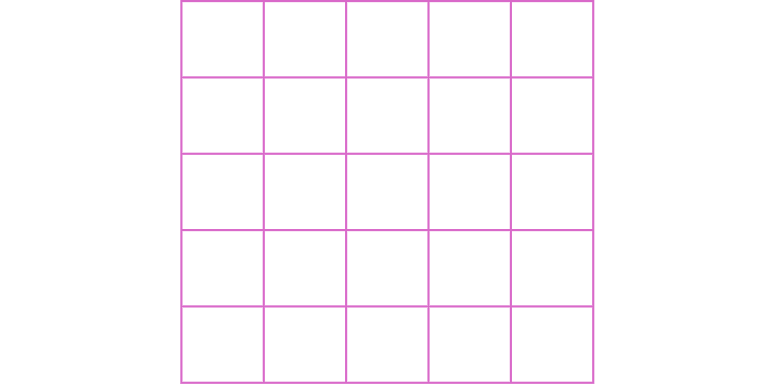
Give the GLSL for this pattern, as a WebGL 2 fragment shader.

```glsl
#version 300 es
precision highp float;

uniform vec2 u_resolution;
out vec4 fragColor;

// Distance to the nearest of the six grid lines on each axis
vec2 lineDistance(vec2 p, vec2 cell) {
    vec2 index = clamp(floor(p / cell + 0.5), 0.0, 5.0);
    return abs(p - index * cell);
}

// Signed distance to an axis-aligned box
float boxDistance(vec2 p, vec2 halfSize) {
    vec2 d = abs(p) - halfSize;
    return length(max(d, 0.0)) + min(max(d.x, d.y), 0.0);
}

// Coverage of a shape, softened over one pixel
float coverage(float dist, float pixel) {
    return clamp(0.5 - dist / pixel, 0.0, 1.0);
}

void main() {
    // Canvas height is one unit
    float pixel = 1.0 / u_resolution.y;
    vec2 uv = gl_FragCoord.xy * pixel;
    uv.x -= 0.5 * (u_resolution.x / u_resolution.y - 2.0);

    // Five by five cells, slightly wider than tall
    vec2 cell = vec2(0.2145, 0.1988);
    vec2 p = uv - vec2(0.4724, 0.0032);
    float halfWidth = 0.0028;

    // Grid lines, cut off at the outer frame
    vec2 toLine = lineDistance(p, cell);
    float lines = min(toLine.x, toLine.y) - halfWidth;
    float frame = boxDistance(p - 2.5 * cell, 2.5 * cell + halfWidth);
    float ink = coverage(max(lines, frame), pixel);

    vec3 paper = vec3(1.0);
    vec3 orchid = vec3(0.85, 0.41, 0.79);
    fragColor = vec4(mix(paper, orchid, ink), 1.0);
}
```
